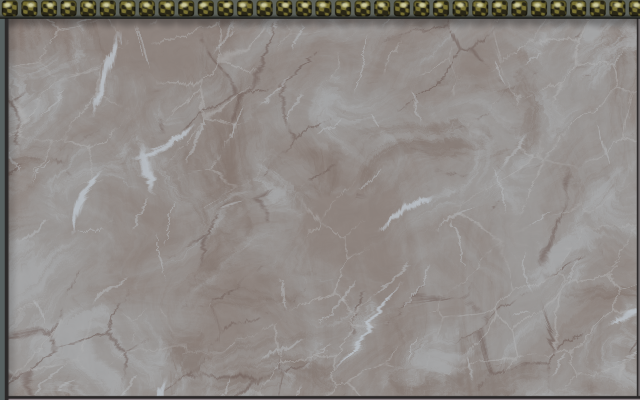
Give the GLSL for this texture, as a Shadertoy shader.

```glsl
vec2 hash2(vec2 p) {
    p = vec2(dot(p, vec2(127.1, 311.7)), dot(p, vec2(269.5, 183.3)));
    return fract(sin(p) * 43758.55);
}

// Layered, rotated sines that bend each other; roughly -1 to 1
float clouds(vec2 p) {
    float sum = 0.0, amp = 0.55;
    for (int i = 0; i < 7; i++) {
        p = mat2(0.8, 0.6, -0.6, 0.8) * p + 1.7;
        p += 0.7 * sin(p.yx * 1.3 + float(i));
        sum += amp * sin(p.x) * sin(p.y);
        p *= 1.85;
        amp *= 0.66;
    }
    return sum;
}

// Gap between the two nearest cell points: zero along cell borders
float cellEdge(vec2 p) {
    vec2 cell = floor(p);
    float near = 9.0, next = 9.0;
    for (int y = -1; y <= 1; y++)
    for (int x = -1; x <= 1; x++) {
        vec2 c = cell + vec2(x, y);
        float d = length(c + hash2(c) - p);
        next = min(next, max(near, d));
        near = min(near, d);
    }
    return next - near;
}

// Short tapered strokes, mostly leaning up to the right
float streaks(vec2 p, float width) {
    vec2 cell = floor(p);
    float ink = 0.0;
    for (int y = -1; y <= 1; y++)
    for (int x = -1; x <= 1; x++) {
        vec2 c = cell + vec2(x, y), h = hash2(c + 7.0), k = hash2(c + 31.0);
        float angle = mix(0.2, 1.35, h.x);
        if (k.y > 0.85) angle = 1.9;
        vec2 d = p - c - hash2(c);
        vec2 dir = vec2(cos(angle), sin(angle));
        float along = dot(d, dir) / mix(0.2, 0.5, h.y);
        float across = abs(dot(d, vec2(-dir.y, dir.x)));
        float w = width * (0.3 + k.x) * max(1.0 - along * along, 0.0);
        ink = max(ink, step(0.4, k.y) * smoothstep(w + 0.012, w * 0.3, across)
                     * smoothstep(1.0, 0.6, abs(along)));
    }
    return ink;
}

vec3 marble(vec2 p) {
    vec2 bend = vec2(clouds(p * 9.0), clouds(p * 9.0 + 20.0));
    vec2 q = p + 0.022 * bend;
    vec2 slant = mat2(0.77, -0.64, 0.64, 0.77) * q * vec2(1.0, 1.1);
    float broad = clouds(p * 3.2 + 4.0);
    float mottle = clouds(slant * vec2(9.0, 13.0) + 2.0);
    float sides = smoothstep(0.3, 0.8, abs(p.x - 0.8)) + 0.5 * smoothstep(0.4, 0.1, p.y);

    // Brown ground with grey haze and rusty patches
    vec3 col = mix(vec3(0.555, 0.515, 0.495), vec3(0.605, 0.595, 0.59),
                   smoothstep(-0.6, 0.7, broad * 0.7 + mottle * 0.6 + sides * 0.3));
    float rust = smoothstep(0.1, 0.9, clouds(q * 8.0 + 11.0) - 0.3 * broad);
    col = mix(col, vec3(0.49, 0.43, 0.40), 0.55 * rust);
    float haze = smoothstep(0.3, 1.0, mottle + 0.35 * sides + 0.3 * broad - 0.1);
    col = mix(col, vec3(0.67, 0.68, 0.69), 0.6 * haze);

    // Thin cracks along warped cell borders, broken up by masks
    float crack = smoothstep(0.06, 0.0, cellEdge(slant * vec2(4.0, 7.0) + 3.0));
    crack *= smoothstep(0.0, 0.6, clouds(p * 7.0 + 31.0));
    col = mix(col, vec3(0.43, 0.36, 0.34), 0.55 * crack);
    float vein = smoothstep(0.055, 0.0, cellEdge(slant * vec2(6.0, 9.0) + 15.0));
    vein *= smoothstep(-0.1, 0.6, clouds(p * 6.0 + 47.0) + 0.2 * sides);
    col = mix(col, vec3(0.70, 0.70, 0.70), 0.5 * vein);

    // Milky white strokes, fine and bold
    col = mix(col, vec3(0.70, 0.71, 0.72), 0.55 * streaks(q * 7.0 + 5.0, 0.025));
    col = mix(col, vec3(0.74, 0.77, 0.80), 0.8 * streaks(q * 3.2 + 2.0, 0.035));
    return col + 0.008 * clouds(p * 60.0);
}

vec3 beadRow(vec2 p, float px) {
    float id = floor(p.x / 0.049);
    vec2 b = vec2((fract(p.x / 0.049) - 0.5) * 0.049, p.y - 0.979);
    vec2 n = b / 0.021;
    vec2 h = hash2(vec2(id, 3.0)) - 0.5;
    float box = length(max(abs(b) - 0.011, 0.0)) - 0.009;
    float pits = sin(n.x * 5.0 + h.x * 3.0) * sin(n.y * 6.0 + h.y * 3.0 + n.x);
    vec3 gold = mix(vec3(0.16, 0.15, 0.09), vec3(0.47, 0.44, 0.20),
                    smoothstep(-0.5, 0.5, pits + 0.5 * n.y));
    gold = mix(gold, vec3(0.80, 0.79, 0.62),
               smoothstep(0.45, 0.1, length((n - vec2(h.x * 0.6, 0.4)) * vec2(0.7, 1.0))));
    gold *= mix(0.45, 1.0, smoothstep(0.0, -0.006, box));
    vec3 gap = vec3(0.37, 0.39, 0.36) * smoothstep(0.948, 0.966, p.y);
    return mix(gap, gold, smoothstep(px, -px, box));
}

void mainImage(out vec4 fragColor, in vec2 fragCoord) {
    vec2 p = fragCoord / iResolution.y;
    float px = 0.8 / iResolution.y, right = iResolution.x / iResolution.y - p.x;
    vec3 dark = vec3(0.17, 0.16, 0.16);
    vec3 col = marble(p);

    // Shade cast by the frame, scalloped under the beads
    float scallop = 0.005 * abs(sin(p.x * 3.14159 / 0.049));
    col *= 1.0 - 0.3 * smoothstep(0.925, 0.955, p.y + scallop);
    col *= 1.0 - 0.15 * smoothstep(0.05, 0.02, p.x);

    // Right and bottom joints, left rail, then the gilded top
    col = mix(col, dark, smoothstep(0.008 + px, 0.008 - px, right));
    col = mix(col, vec3(0.45, 0.43, 0.44), smoothstep(0.004 + px, 0.004 - px, right));
    col = mix(col, dark, smoothstep(0.010 + px, 0.010 - px, p.y));
    col = mix(col, vec3(0.60, 0.56, 0.58), smoothstep(0.003 + px, 0.003 - px, p.y));
    col = mix(col, dark, smoothstep(0.025, 0.018, p.x));
    col = mix(col, vec3(0.34, 0.38, 0.38), smoothstep(0.012 + px, 0.012 - px, p.x));
    col = mix(col, beadRow(p, px), smoothstep(0.953 - px, 0.953 + px, p.y));
    fragColor = vec4(col, 1.0);
}
```
